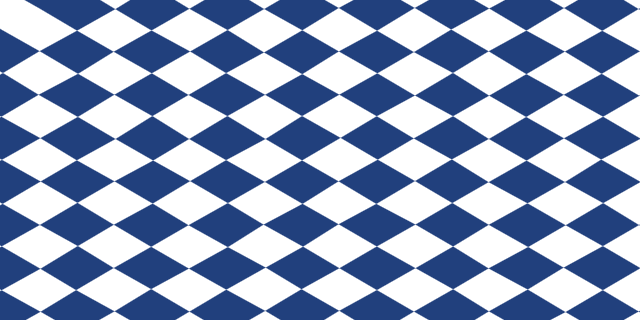
Write a Shadertoy shader that draws this pattern.

```glsl
// Harlequin check of wide blue and white diamonds, drawn as a checkerboard
// on two slanted axes. Each lattice corner is nudged slightly by a hash, and
// the first slanted strip at the upper left is merged with its neighbour.

const vec3 BLUE = vec3(0.13, 0.25, 0.49);
const vec3 WHITE = vec3(1.0);
const vec2 DIAMOND = vec2(0.2344, 0.1352);  // width and height, in canvas heights
const vec2 ORIGIN = vec2(0.1237, 0.0268);   // a lattice corner, from the upper left
const vec2 JITTER = vec2(0.0035, 0.0022);   // largest shift of a corner
const float MERGED_STRIP_MID = 0.5;         // strips before this take its colour
const float EDGE_PIXELS = 1.2;              // width of the smoothed edge

// Two values in -1..1 for each lattice corner
vec2 hashSigned(vec2 corner) {
    vec3 h = fract(corner.xyx * vec3(0.1031, 0.1030, 0.0973));
    h += dot(h, h.yzx + 33.33);
    return 2.0 * fract((h.xx + h.yz) * h.zy) - 1.0;
}

// Linear blend of corner shifts, which keeps the diamond sides straight
vec2 cornerShift(vec2 lattice) {
    vec2 cell = floor(lattice);
    vec2 f = lattice - cell;
    vec2 low = mix(hashSigned(cell), hashSigned(cell + vec2(1.0, 0.0)), f.x);
    vec2 high = mix(hashSigned(cell + vec2(0.0, 1.0)), hashSigned(cell + 1.0), f.x);
    return JITTER * mix(low, high, f.y);
}

// Slanted axes: the diamond sides lie on whole numbers
vec2 toLattice(vec2 p) {
    vec2 q = p / DIAMOND;
    return vec2(q.x + q.y, q.x - q.y);
}

// Smoothed square wave: +1 on even strips, -1 on odd strips
vec2 stripSign(vec2 lattice, float edgeWidth) {
    vec2 edgeDistance = abs(mod(lattice - 0.5, 2.0) - 1.0) - 0.5;
    return clamp(2.0 * edgeDistance / edgeWidth, -1.0, 1.0);
}

void mainImage(out vec4 fragColor, in vec2 fragCoord) {
    // Position in canvas heights, measured down from the upper left
    vec2 p = vec2(fragCoord.x, iResolution.y - fragCoord.y) / iResolution.y - ORIGIN;

    vec2 lattice = toLattice(p);
    lattice = toLattice(p - cornerShift(lattice));

    // Double-width strip at the upper left corner
    lattice.x = max(lattice.x, MERGED_STRIP_MID);

    // Checkerboard from the product of both strip signs
    float edgeWidth = EDGE_PIXELS * length(1.0 / DIAMOND) / iResolution.y;
    vec2 strips = stripSign(lattice, edgeWidth);
    float blueAmount = 0.5 + 0.5 * strips.x * strips.y;

    fragColor = vec4(mix(WHITE, BLUE, blueAmount), 1.0);
}
```
